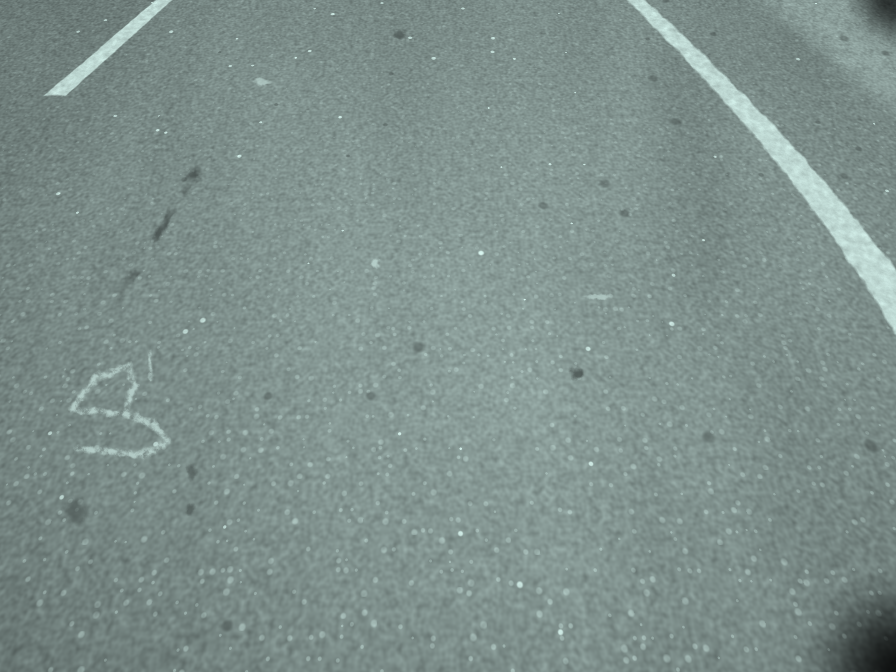
Reproduce this texture procedurally as a Shadertoy shader.

```glsl
// Worn grey-green asphalt seen from above a lane, with two painted edge lines.
// Gradient noise in foreshortened road space gives the grain; hashed cells
// scatter chips and tar, and distance functions place the paint and stains.

vec2 hash2(vec2 cell) {
    vec3 h = fract(cell.xyx * vec3(0.1031, 0.1030, 0.0973));
    h += dot(h, h.yzx + 33.33);
    return fract((h.xx + h.yz) * h.zy);
}

float gradientCorner(vec2 cell, vec2 offset) {
    return dot(hash2(cell) * 2.0 - 1.0, offset);
}

float gradientNoise(vec2 p) {
    vec2 i = floor(p), f = fract(p), e = vec2(1, 0);
    vec2 w = f * f * f * (f * (f * 6.0 - 15.0) + 10.0);
    return mix(mix(gradientCorner(i, f), gradientCorner(i + e, f - e), w.x),
               mix(gradientCorner(i + e.yx, f - e.yx), gradientCorner(i + 1.0, f - 1.0), w.x), w.y);
}

float fbm(vec2 p) {
    float sum = 0.0, gain = 0.6;
    for (int i = 0; i < 4; i++) {
        sum += gain * gradientNoise(p);
        p = mat2(1.6, 1.2, -1.2, 1.6) * p + 17.3;
        gain *= 0.55;
    }
    return sum;
}

float segmentDistance(vec2 p, vec2 a, vec2 b) {
    vec2 ab = b - a;
    return length(p - a - ab * clamp(dot(p - a, ab) / dot(ab, ab), 0.0, 1.0));
}

// One round chip in a random share of the cells
float scatter(vec2 p, float share, float radius) {
    vec2 cell = floor(p), rnd = hash2(cell + 71.0);
    vec2 centre = 0.3 + 0.4 * hash2(cell + 19.0);
    float size = radius * (0.5 + rnd.y);
    return step(rnd.x, share) * (1.0 - smoothstep(size * 0.4, size, length(fract(p) - centre)));
}

float blot(vec2 p, vec2 centre, vec2 radius) {
    return 1.0 - smoothstep(0.4, 1.2, length((p - centre) / radius));
}

float stripe(float offset, float halfWidth, float blur) {
    return 1.0 - smoothstep(-blur, blur, abs(offset) - halfWidth);
}

// Flaking white outline of two joined patches
float crackDistance(vec2 p) {
    vec2 path[10] = vec2[10](
        vec2(0.113, 0.332), vec2(0.212, 0.323), vec2(0.250, 0.344), vec2(0.222, 0.372),
        vec2(0.184, 0.384), vec2(0.108, 0.392), vec2(0.142, 0.437), vec2(0.191, 0.455),
        vec2(0.201, 0.427), vec2(0.184, 0.384));
    float d = segmentDistance(p, vec2(0.222, 0.475), vec2(0.226, 0.435)) + 0.002;
    for (int i = 0; i < 9; i++) d = min(d, segmentDistance(p, path[i], path[i + 1]));
    return d;
}

void mainImage(out vec4 fragColor, in vec2 fragCoord) {
    vec2 p = fragCoord / iResolution.y;
    float blur = max(1.0 / iResolution.y, 0.002);
    float far = 1.0 - p.y;
    vec2 road = vec2(p.x - 0.65, 1.7) / (2.0 - p.y);
    vec2 wobble = 0.012 * vec2(fbm(p * 45.0), fbm(p * 45.0 + 40.0));

    // Broad light falloff, wheel tracks and mottling
    vec2 q = (p - vec2(0.74, 0.5)) / vec2(0.7, 0.62);
    float tone = 0.605 - 0.085 * dot(q, q);
    tone += 0.04 * gradientNoise(road * vec2(14, 1.5)) + 0.03 * fbm(p * 6.0);
    tone -= 0.035 * blot(p, vec2(1.02, 0.72), vec2(0.09, 0.3));

    // Aggregate grain and pale chips
    float grain = gradientNoise(road * 240.0) + 0.8 * gradientNoise(road * 130.0 + 9.0);
    tone += 0.10 * grain + 0.06 * fbm(road * 60.0);
    tone += 0.10 * scatter(road * 130.0, 0.16, 0.32) * (0.4 + far);
    tone += 0.30 * scatter(road * 70.0 + 5.0, 0.014, 0.20);

    // Gravel shoulder
    float shoulder = smoothstep(-0.03, 0.04, p.x - 1.13 - 1.2 * far + wobble.x * 3.0);
    tone += shoulder * (0.10 + 0.10 * fbm(p * 60.0));

    // Tar spots, the long drip and dark stains
    vec2 w = p + wobble;
    float tar = 0.55 * scatter(road * 22.0 + 3.0, 0.07, 0.13);
    float drip = segmentDistance(w, vec2(0.299, 0.755), vec2(0.174, 0.552));
    tar += (1.0 - smoothstep(0.002, 0.009, drip)) * smoothstep(-0.15, 0.25, fbm(p * 22.0) + 0.05);
    tar += blot(w, vec2(0.859, 0.443), vec2(0.011, 0.010));
    tar += 0.7 * blot(w, vec2(0.113, 0.240), vec2(0.020, 0.024));
    tar += 0.7 * blot(w, vec2(0.285, 0.297), vec2(0.008, 0.011));
    tar += 0.7 * blot(w, vec2(0.283, 0.243), vec2(0.008, 0.010));
    tar += 0.8 * blot(w, vec2(0.595, 0.950), vec2(0.012, 0.006));
    tone = mix(tone, 0.29, 0.75 * clamp(tar, 0.0, 1.0));

    // Painted lines: a dash end on the left and a bending edge line on the right
    float wear = 0.94 + 0.25 * fbm(road * 90.0);
    float dash = stripe(p.x - 0.244 + 1.14 * far + wobble.x * 0.3, 0.012 + 0.03 * far, blur);
    dash *= 1.0 - smoothstep(-blur, blur, far - 0.142 + wobble.y * 0.3);
    float bend = 0.946 + 1.07 * far - 0.45 * far * far;
    float edge = stripe(p.x - bend + wobble.x * 0.6, 0.013 + 0.042 * far, blur * 1.5);
    tone = mix(tone, 0.92 * wear, 0.95 * max(dash, edge));

    // Flaked outline and stray white scuffs
    float flakes = 1.0 - smoothstep(0.001, 0.0075, crackDistance(p + wobble));
    flakes *= smoothstep(-0.35, 0.15, fbm(p * 70.0 + 8.0));
    flakes += blot(w, vec2(0.559, 0.608), vec2(0.007, 0.007));
    flakes += 0.8 * blot(w, vec2(0.890, 0.558), vec2(0.022, 0.004));
    flakes += 0.8 * blot(w, vec2(0.390, 0.878), vec2(0.017, 0.005));
    tone = mix(tone, 0.84, 0.85 * clamp(flakes, 0.0, 1.0));

    // Shaded corners on the right
    tone *= mix(0.12, 1.0, smoothstep(0.0, 0.17, length(p - vec2(1.345, 0.0))));
    tone *= mix(0.35, 1.0, smoothstep(0.02, 0.09, length(p - vec2(1.34, 1.01))));

    fragColor = vec4(clamp(tone * vec3(0.88, 1.0, 0.975), 0.0, 1.0), 1.0);
}
```
